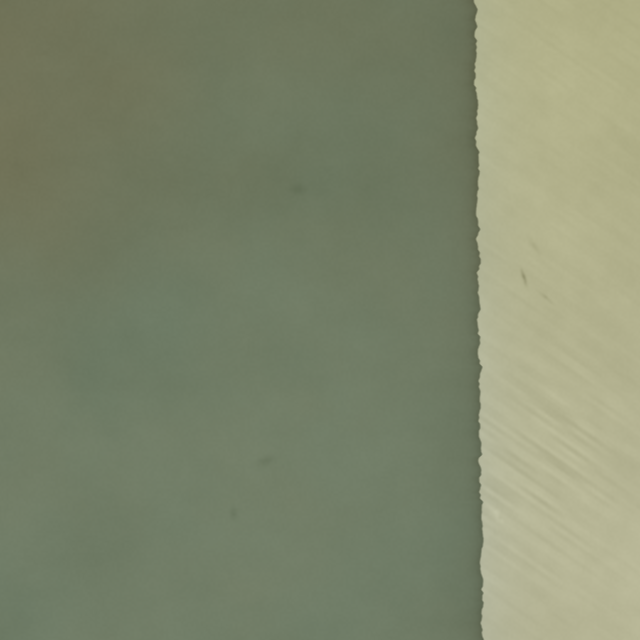
Give the GLSL for this texture, as a three.js fragment shader.

```glsl
varying vec2 vUv;

float hash(vec2 p) {
  vec3 q = fract(vec3(p.xyx) * 0.1031);
  q += dot(q, q.yzx + 33.33);
  return fract((q.x + q.y) * q.z);
}

float noise(vec2 p) {
  vec2 i = floor(p), f = fract(p);
  f = f * f * (3.0 - 2.0 * f);
  return mix(mix(hash(i), hash(i + vec2(1, 0)), f.x),
             mix(hash(i + vec2(0, 1)), hash(i + vec2(1, 1)), f.x), f.y);
}

float fbm(vec2 p) {
  float sum = 0.0, amp = 0.5;
  for (int i = 0; i < 5; i++) {
    sum += amp * noise(p);
    p = mat2(1.6, 1.2, -1.2, 1.6) * p + 7.3;
    amp *= 0.5;
  }
  return sum - 0.48;
}

// Soft elliptical mark, tilted by an angle
float mark(vec2 p, vec2 center, vec2 radius, float angle) {
  float c = cos(angle), s = sin(angle);
  vec2 q = mat2(c, -s, s, c) * (p - center) / radius;
  return exp(-dot(q, q));
}

vec3 shadedWall(vec2 p, float gap) {
  vec3 color = mix(vec3(0.435, 0.485, 0.40), vec3(0.425, 0.46, 0.365), smoothstep(0.0, 1.0, p.y));
  // Warm upper left corner and cool lower band
  color += vec3(0.012, -0.014, -0.022) * smoothstep(0.42, 0.0, p.x) * smoothstep(0.35, 0.8, p.y);
  color += vec3(0.010, 0.012, 0.012) * mark(p, vec2(0.42, 0.4), vec2(0.3, 0.35), 0.3);
  // Mottling, with slight colour drift
  color += 0.035 * fbm(p * 7.0) + 0.012 * fbm(p * vec2(30, 40));
  color += vec3(0.03, -0.005, -0.02) * fbm(p * 4.0 + 19.0);
  // Faint stains
  float stain = mark(p, vec2(0.465, 0.705), vec2(0.012, 0.008), 0.0)
              + mark(p, vec2(0.415, 0.28), vec2(0.014, 0.007), 0.3)
              + mark(p, vec2(0.365, 0.198), vec2(0.006, 0.009), 0.0);
  color -= 0.03 * stain;
  // Darkening towards the corner
  color -= vec3(0.028, 0.038, 0.035) * exp(-gap * 24.0);
  return color - vec3(0.05, 0.06, 0.06) * exp(-gap * 140.0);
}

vec3 litWall(vec2 p, float gap) {
  vec3 color = mix(vec3(0.715, 0.71, 0.585), vec3(0.69, 0.685, 0.53), smoothstep(0.1, 1.0, p.y));
  color += vec3(-0.005, 0.008, 0.035) * exp(-gap * 22.0);
  color += 0.045 * fbm(p * 8.0 + 5.0) + 0.02 * fbm(p * 45.0);
  // Diagonal brush strokes
  vec2 along = vec2(dot(p, vec2(0.82, -0.57)), dot(p, vec2(0.57, 0.82)));
  float brushed = 0.25 + mark(p, vec2(0.85, 0.28), vec2(0.10, 0.15), -0.2);
  color += 0.05 * brushed * (noise(along * vec2(14, 150)) - 0.5);
  // Dark nicks and a pale scrape
  float nick = mark(p, vec2(0.819, 0.565), vec2(0.003, 0.012), 0.3)
             + 0.6 * mark(p, vec2(0.853, 0.535), vec2(0.012, 0.003), -0.7)
             + 0.4 * mark(p, vec2(0.835, 0.615), vec2(0.014, 0.004), -1.0);
  color -= 0.10 * nick * (0.5 + noise(p * 130.0));
  color += 0.06 * mark(p, vec2(0.778, 0.195), vec2(0.018, 0.008), -0.8) * noise(p * 120.0);
  return color;
}

void main() {
  vec2 p = vUv;
  // Slightly leaning, ragged boundary
  float edge = 0.754 - 0.011 * p.y + 0.006 * (noise(vec2(p.y * 75.0, 3.0)) - 0.5)
             + 0.003 * (noise(vec2(p.y * 190.0, 9.0)) - 0.5);
  float gap = p.x - edge;
  float soft = max(0.0022, fwidth(p.x));
  vec3 color = mix(shadedWall(p, max(-gap, 0.0)), litWall(p, max(gap, 0.0)),
                   smoothstep(-soft, soft, gap));
  // Fine grain
  color += 0.008 * (noise(p * 260.0) - 0.5);
  gl_FragColor = vec4(color, 1.0);
}
```
